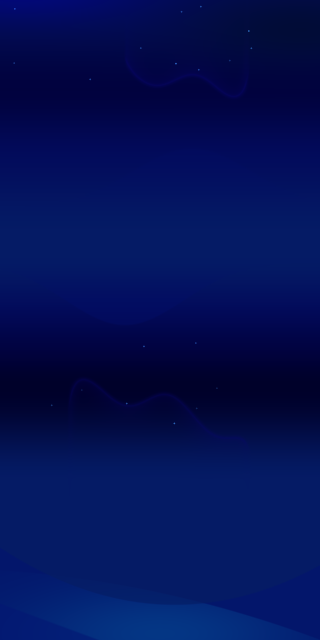
Give the GLSL for this background, as a Shadertoy shader.

```glsl
const float TAU = 6.2831853;
const vec3 NIGHT = vec3(0.003, 0.008, 0.245);
const vec3 ABYSS = vec3(0.0, 0.002, 0.165);
const vec3 INDIGO = vec3(0.008, 0.04, 0.355);
const vec3 OCEAN = vec3(0.018, 0.105, 0.395);
const vec3 ROYAL = vec3(0.008, 0.055, 0.42);
const vec3 TEAL = vec3(0.015, 0.225, 0.53);
const vec3 VIOLET = vec3(0.03, 0.02, 0.44);

float hash(vec2 p) {
    return fract(sin(dot(p, vec2(127.1, 311.7))) * 43758.5453);
}

float glow(vec2 p, vec2 center, vec2 size) {
    vec2 q = (p - center) / size;
    return exp(-dot(q, q));
}

// Coverage of the region deeper than an edge
float below(float depth, float edge, float blur) {
    return smoothstep(-blur, blur, depth - edge);
}

// Bell profile: zero at the center, rising to one on both sides
float bell(float x, float center, float width) {
    float q = (x - center) / width;
    return 1.0 - exp(-q * q);
}

// Vertical sequence of colour bands
vec3 backdrop(float depth) {
    vec3 col = mix(vec3(0.008, 0.045, 0.31), NIGHT, smoothstep(0.03, 0.14, depth));
    col = mix(col, INDIGO, smoothstep(0.14, 0.25, depth));
    col = mix(col, OCEAN, smoothstep(0.22, 0.37, depth));
    col = mix(col, INDIGO, smoothstep(0.40, 0.50, depth));
    col = mix(col, NIGHT, smoothstep(0.47, 0.56, depth));
    col = mix(col, ABYSS, smoothstep(0.54, 0.60, depth));
    return mix(col, OCEAN, smoothstep(0.605, 0.755, depth));
}

float upperWave(float u) {
    float swell = (0.0065 + 0.0117 * u) * cos(TAU * (u - 0.22) / 0.65);
    float hooks = 0.026 * exp(-15.0 * u) + 0.032 * exp(-30.0 * (1.0 - u));
    return 0.1224 + 0.0156 * u + swell - hooks;
}

float lowerWave(float u) {
    float swell = 0.017 * cos(TAU * (u - 0.07) / 0.49);
    float hooks = 0.033 * exp(-40.0 * u) + 0.026 * exp(-30.0 * (1.0 - u));
    return 0.607 + 0.085 * u * u - swell + hooks;
}

// Thin line plus a soft fill on the side where offset is positive
float ribbon(float offset, float slope, float u) {
    float d = offset / sqrt(1.0 + slope * slope);
    float ends = smoothstep(-0.01, 0.02, u) * smoothstep(1.01, 0.96, u);
    float line = exp(-d * d / 0.000008);
    float fill = smoothstep(-0.001, 0.002, d) * exp(-max(d, 0.0) / 0.015);
    return ends * (0.28 * line + 0.30 * fill);
}

// One small star in some cells of a jittered grid
float stars(vec2 p, float scale, float density) {
    vec2 cell = floor(p * scale);
    vec2 jitter = 0.2 + 0.6 * vec2(hash(cell + 3.1), hash(cell + 8.7));
    float d = length(fract(p * scale) - jitter) / scale;
    float lit = step(hash(cell), density);
    return lit * smoothstep(0.0022, 0.0004, d) * (0.25 + 0.75 * hash(cell + 5.3));
}

void mainImage(out vec4 fragColor, in vec2 fragCoord) {
    vec2 uv = fragCoord / iResolution.xy;
    vec2 p = vec2(0.5 * uv.x, 1.0 - uv.y);
    vec3 col = backdrop(p.y);

    // Corner lights at the top
    col = mix(col, vec3(0.008, 0.03, 0.50), 0.85 * glow(p, vec2(0.03, -0.01), vec2(0.22, 0.045)));
    col = mix(col, vec3(0.004, 0.05, 0.19), 0.8 * glow(p, vec2(0.47, 0.045), vec2(0.17, 0.055)));

    // Translucent hill and bowl
    float hill = below(p.y, 0.232 + 0.09 * bell(p.x, 0.30, 0.13), 0.003);
    col = mix(col, ROYAL, 0.16 * hill * smoothstep(0.36, 0.25, p.y));
    float bowl = 1.0 - below(p.y, 0.508 - 0.098 * bell(p.x, 0.195, 0.13), 0.002);
    col = mix(col, ROYAL, 0.38 * bowl * smoothstep(0.39, 0.49, p.y));

    // Wavy ribbons
    float u = (p.x - 0.195) / 0.195;
    float uc = clamp(u, 0.0, 1.0);
    float slope = (upperWave(uc + 0.005) - upperWave(uc - 0.005)) / 0.00195;
    col = mix(col, VIOLET, ribbon(upperWave(uc) - p.y, slope, u));
    u = (p.x - 0.107) / 0.284;
    uc = clamp(u, 0.0, 1.0);
    slope = (lowerWave(uc + 0.005) - lowerWave(uc - 0.005)) / 0.00284;
    col = mix(col, VIOLET, 0.8 * ribbon(p.y - lowerWave(uc), slope, u));

    // Overlapping curves and glow at the bottom
    float dx = p.x - 0.273;
    float valley = below(p.y, 0.945 - 1.2 * dx * dx, 0.0015);
    col = mix(col, vec3(0.01, 0.08, 0.43), 0.7 * valley);
    float t = p.x - 0.078;
    float slide = below(p.y, 0.898 + 0.11 * t + 0.31 * t * t, 0.0015);
    float light = glow(p, vec2(0.25, 0.99), vec2(0.22, 0.075));
    col = mix(col, TEAL, light * slide * (0.3 + 0.6 * valley));
    float corner = below(p.y, 0.943 + 0.37 * p.x, 0.002);
    col = mix(col, vec3(0.008, 0.085, 0.45), 0.6 * corner);

    // Scattered stars in the two dark zones
    float density = 0.05 * smoothstep(0.16, 0.12, p.y);
    density += 0.28 * glow(p, vec2(0.32, 0.045), vec2(0.08, 0.05));
    density += 0.13 * glow(p, vec2(0.27, 0.62), vec2(0.3, 0.06));
    col += vec3(0.16, 0.36, 0.48) * stars(p, 34.0, density);

    fragColor = vec4(col, 1.0);
}
```
